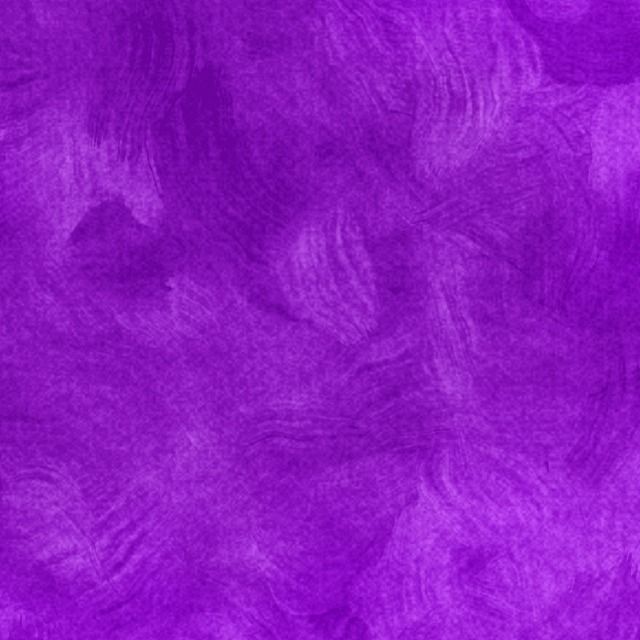
Give the GLSL for this texture, as a WebGL 2 fragment shader.

```glsl
#version 300 es
precision highp float;
// Violet paint worked over a surface with a wide dry brush.
// Layers of curved, ragged strokes are scattered on jittered grids; each lays
// down a tone and its own bristle lines. Blotches and grain go on top.

#define LAYERS 4
#define FIRST_GRID 2.5
#define GRID_GROWTH 1.45
#define STROKE_CONTRAST 0.72
#define BRISTLE_FREQ 125.0
#define BRISTLE_DEPTH 0.85
#define RAGGEDNESS 0.75
#define BLOTCH_DEPTH 0.75
#define GRAIN_DEPTH 0.25
#define MEAN_TONE 0.43

uniform vec2 u_resolution;
out vec4 fragColor;

const vec3 DEEP = vec3(0.41, 0.01, 0.61);
const vec3 BODY = vec3(0.54, 0.09, 0.74);
const vec3 LIGHT = vec3(0.60, 0.17, 0.80);
const vec3 PALE = vec3(0.75, 0.37, 0.92);
const vec3 VIVID_SHIFT = vec3(0.03, -0.03, 0.06);

float hash(vec2 p) {
    return fract(sin(dot(p, vec2(127.1, 311.7))) * 43758.5453);
}

float valueNoise(vec2 p) {
    vec2 cell = floor(p), f = fract(p);
    f = f * f * (3.0 - 2.0 * f);
    float low = mix(hash(cell), hash(cell + vec2(1, 0)), f.x);
    float high = mix(hash(cell + vec2(0, 1)), hash(cell + vec2(1, 1)), f.x);
    return mix(low, high, f.y);
}

float fbm(vec2 p) {
    float sum = 0.0, amplitude = 0.5;
    for (int i = 0; i < 5; i++) {
        sum += amplitude * valueNoise(p);
        p = mat2(1.6, 1.2, -1.2, 1.6) * p + 7.3;
        amplitude *= 0.5;
    }
    return sum;
}

mat2 rotation(float angle) {
    float c = cos(angle), s = sin(angle);
    return mat2(c, s, -s, c);
}

// Long thin streaks running along x, in canvas units
float bristles(vec2 q, float seed) {
    vec2 wide = vec2(q.x * 9.0, q.y * BRISTLE_FREQ) + seed * 91.0;
    vec2 fine = vec2(q.x * 20.0, q.y * BRISTLE_FREQ * 1.9) + seed * 37.0;
    return 0.55 * valueNoise(wide) + 0.45 * valueNoise(fine) - 0.5;
}

// Lays one stroke, owned by a grid cell, over the paint: x is tone, y is streak
vec2 addStroke(vec2 paint, vec2 p, vec2 cell, float grid, float roughness) {
    float seed = hash(cell + 3.7);
    vec2 jitter = vec2(hash(cell + 11.3), hash(cell + 23.9)) - 0.5;
    vec2 q = p - cell - 0.5 - 0.5 * jitter;
    q = rotation(6.2832 * hash(cell + 41.1)) * q;
    q.y += (hash(cell + 53.3) - 0.5) * 1.5 * q.x * q.x;

    float streak = bristles(q / grid, seed);
    float width = mix(0.38, 0.68, hash(cell + 61.7));
    float reach = length(q / vec2(0.86, width));
    reach += RAGGEDNESS * (0.7 * streak * abs(q.x) + 0.9 * (roughness - 0.5));

    // One flank is crisp, the other fades out
    float softness = mix(0.09, 0.8, smoothstep(-0.3, 0.3, q.y + 0.5 * q.x));
    float mask = 1.0 - smoothstep(1.0 - softness, 1.0, reach);
    float ridge = mask * (1.0 - mask) * (roughness - 0.5) * (1.0 - softness);

    float strokeTone = MEAN_TONE + STROKE_CONTRAST * (seed - 0.5);
    float opacity = mix(0.3, 0.85, hash(cell + 83.1));
    float dryness = mix(0.25, 1.0, hash(cell + 71.9));
    paint.x = mix(paint.x, strokeTone, mask * opacity) + 1.5 * ridge;
    paint.y = mix(paint.y, streak * dryness, mask);
    return paint;
}

vec3 paintColor(float tone, float vividness) {
    vec3 color = mix(DEEP, BODY, clamp(tone / 0.42, 0.0, 1.0));
    color = mix(color, LIGHT, clamp((tone - 0.42) / 0.2, 0.0, 1.0));
    color = mix(color, PALE, clamp((tone - 0.62) / 0.43, 0.0, 1.0));
    return color + VIVID_SHIFT * vividness;
}

void main() {
    vec2 uv = gl_FragCoord.xy / min(u_resolution.x, u_resolution.y);
    vec2 warp = vec2(fbm(uv * 5.0), fbm(uv * 5.0 + 19.0)) - 0.5;
    vec2 p = uv + 0.1 * warp;
    float roughness = fbm(uv * 13.0 + 31.0);

    // Strokes, from broad to small, over a slanted undercoat
    vec2 paint = vec2(MEAN_TONE, 0.6 * bristles(rotation(0.9) * p, 0.3));
    float grid = FIRST_GRID;
    for (int layer = 0; layer < LAYERS; layer++) {
        vec2 gridPoint = p * grid + float(layer) * 17.0;
        for (int y = -1; y <= 1; y++)
            for (int x = -1; x <= 1; x++) {
                vec2 cell = floor(gridPoint) + vec2(x, y);
                if (hash(cell + 97.0) < 0.2 + 0.15 * float(layer)) continue;
                paint = addStroke(paint, gridPoint, cell, grid, roughness);
            }
        grid *= GRID_GROWTH;
    }

    // Bristle lines, stronger where the paint is dry
    float patchiness = smoothstep(0.25, 0.65, fbm(uv * 7.0 + 43.0));
    float tone = paint.x + BRISTLE_DEPTH * paint.y * mix(0.35, 1.0, patchiness);

    // Blotches and fine grain
    tone += BLOTCH_DEPTH * (fbm(p * 4.0 + 57.0) - 0.49);
    tone += 0.3 * (roughness - 0.49);
    tone += GRAIN_DEPTH * (valueNoise(uv * 170.0) + valueNoise(uv * 290.0) - 1.0);

    // Colour grows purer away from the middle
    float vividness = length(uv - vec2(0.38, 0.58)) + 0.6 * (fbm(uv * 3.0 + 71.0) - 0.5);
    vividness = smoothstep(0.36, 0.7, vividness);
    fragColor = vec4(clamp(paintColor(tone, vividness), 0.0, 1.0), 1.0);
}
```
